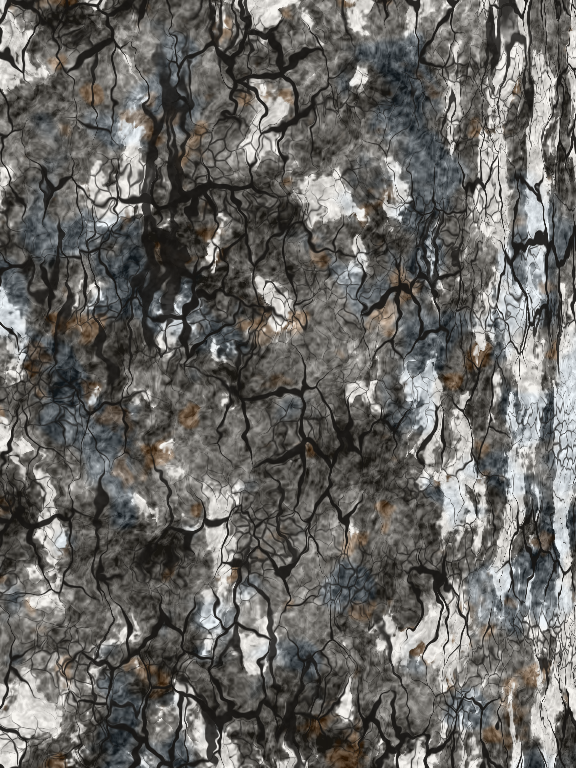
Give the GLSL for this texture, as a Shadertoy shader.

```glsl
// Weathered tree bark: cracked grey plates with pale lichen, denser to the right.
// Warped cell borders make the cracks, layered noise the relief, grain and lichen.
// A slope towards the upper left light shades the rough surface.

const vec3 CREVICE = vec3(0.085, 0.078, 0.070);
const vec3 WARM_CAST = vec3(0.010, 0.000, -0.018);
const vec3 BLUE_CAST = vec3(-0.035, 0.000, 0.035);
const vec3 RUST_CAST = vec3(0.080, 0.010, -0.050);
const vec2 TO_LIGHT = vec2(-0.0016, 0.0028);

float hash(vec2 p) {
    vec3 q = fract(p.xyx * 0.1031);
    q += dot(q, q.yzx + 33.33);
    return fract((q.x + q.y) * q.z);
}

vec2 hash2(vec2 p) {
    return vec2(hash(p), hash(p + 57.3));
}

float noise(vec2 p) {
    vec2 cell = floor(p), f = fract(p);
    f = f * f * (3.0 - 2.0 * f);
    float low = mix(hash(cell), hash(cell + vec2(1, 0)), f.x);
    float high = mix(hash(cell + vec2(0, 1)), hash(cell + 1.0), f.x);
    return mix(low, high, f.y);
}

float fbm(vec2 p, int octaves) {
    float sum = 0.0, weight = 0.5, total = 0.0;
    for (int i = 0; i < octaves; i++) {
        sum += weight * noise(p);
        total += weight;
        weight *= 0.5;
        p = mat2(1.6, 1.2, -1.2, 1.6) * p + 19.7;
    }
    return sum / total;
}

// Distance to the nearest cell border, and a random value of the cell.
vec2 cells(vec2 p) {
    vec2 base = floor(p), f = fract(p), nearest = vec2(0), nearestId = vec2(0);
    float best = 9.0, border = 9.0;
    for (int y = -1; y <= 1; y++)
    for (int x = -1; x <= 1; x++) {
        vec2 id = vec2(x, y);
        vec2 r = id + hash2(base + id) - f;
        if (dot(r, r) < best) { best = dot(r, r); nearest = r; nearestId = id; }
    }
    for (int y = -2; y <= 2; y++)
    for (int x = -2; x <= 2; x++) {
        vec2 id = nearestId + vec2(x, y);
        vec2 r = id + hash2(base + id) - f;
        vec2 gap = r - nearest;
        if (dot(gap, gap) > 0.0001)
            border = min(border, dot(0.5 * (r + nearest), normalize(gap)));
    }
    return vec2(border, hash(base + nearestId + 11.0));
}

// Dark line where the distance falls below a width; soft by one pixel.
float crack(float dist, float width, float pixel) {
    return 1.0 - smoothstep(width - pixel, width + pixel, dist);
}

float relief(vec2 p) {
    return fbm(p * vec2(46.0, 34.0), 5);
}

void mainImage(out vec4 fragColor, in vec2 fragCoord) {
    vec2 p = fragCoord / iResolution.y;
    float side = fragCoord.x / iResolution.x;
    float pixel = 1.0 / iResolution.y;

    // The trunk turns away at the right, so features narrow there.
    vec2 trunk = p + vec2(0.22 * pow(side, 6.0), 0.0);
    vec2 bend = vec2(fbm(trunk * 15.0, 4), fbm(trunk * 15.0 + 41.0, 4)) - 0.5;
    vec2 jag = vec2(noise(trunk * 95.0), noise(trunk * 95.0 + 23.0)) - 0.5;
    vec2 warped = trunk + 0.055 * bend + 0.007 * jag;

    // Cracks: plates, small chips and long upright fissures.
    vec2 plate = cells(warped * vec2(21.0, 12.0));
    vec2 chip = cells(warped * vec2(62.0, 48.0));
    float plateWidth = mix(-0.0022, 0.0052, noise(p * 16.0 + 5.0));
    float chipWidth = mix(-0.0022, 0.0019, noise(p * 22.0 + 9.0));
    float fissure = abs(fbm(warped * vec2(19.0, 4.0) + 3.0, 3) - 0.5);
    float fissureWidth = mix(-0.016, 0.030, noise(p * vec2(14.0, 9.0) + 31.0));
    float cracks = crack(plate.x / 16.0, plateWidth, pixel);
    cracks = max(cracks, 0.75 * crack(chip.x / 55.0, chipWidth, pixel));
    cracks = max(cracks, 0.9 * crack(fissure, fissureWidth, 0.008));

    // Light on the relief, and grain at two sizes.
    float slope = relief(warped) - relief(warped + TO_LIGHT);
    float grain = 0.6 * noise(p * 140.0) + 0.4 * noise(p * 290.0 + 7.0) - 0.5;

    // Lichen: clumps at the left, upright streaks at the right.
    float rim = smoothstep(0.62, 0.92, side);
    float clumps = fbm(warped * vec2(17.0, 12.0) + 70.0, 5);
    float streaks = fbm(warped * vec2(25.0, 7.0) + 90.0, 5);
    float growth = mix(clumps, streaks, rim) + 0.11 * rim;
    growth += 0.10 * grain + 0.07 * (chip.y - 0.5) + 0.15 * slope;
    float lichen = smoothstep(0.585, 0.645, growth);
    float dust = smoothstep(0.43, 0.62, growth);

    float bark = 0.335 + 0.5 * (fbm(p * 10.0 + 13.0, 3) - 0.5) + 0.10 * (plate.y - 0.5);
    bark += 0.08 * (chip.y - 0.5) + 0.13 * dust + 1.15 * slope + 0.36 * grain;
    float crust = 0.835 + 0.95 * slope + 0.30 * grain + 0.08 * (chip.y - 0.5);
    float tone = clamp(mix(bark, crust, lichen), 0.085, 0.96);

    // Faint blue and rust stains over the warm grey.
    float blue = smoothstep(0.58, 0.72, fbm(p * 13.0 + 150.0, 3));
    float rust = smoothstep(0.64, 0.78, fbm(p * 24.0 + 210.0, 3)) * (1.0 - lichen);
    vec3 color = tone + WARM_CAST + BLUE_CAST * blue + RUST_CAST * rust;
    color = mix(color, CREVICE, 0.92 * cracks);
    fragColor = vec4(clamp(color, 0.0, 1.0), 1.0);
}
```
